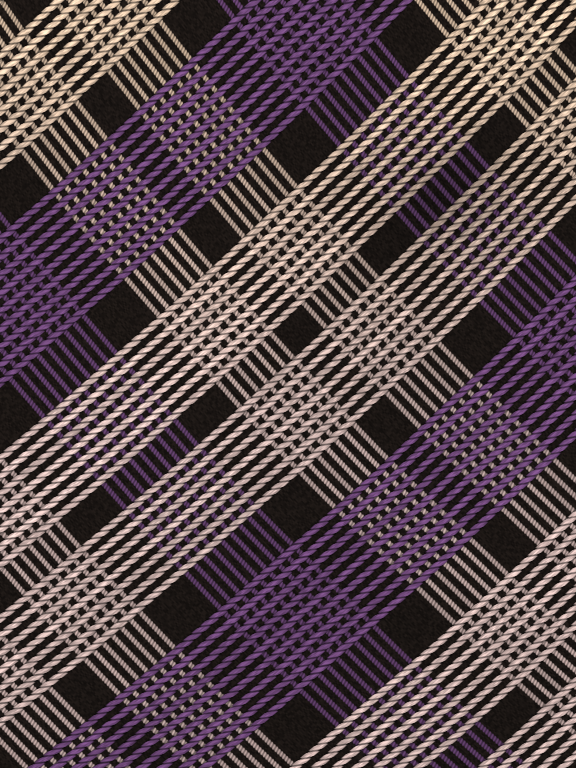
This texture is drawn by a Shadertoy shader. Its source:

```glsl
// Diagonal woven plaid: twisted rope threads climb to the right over thin ribbed
// cross threads on black cloth. Each direction repeats one violet and two pale
// bands; the nearest thread is found by rounding, then shaded along its length.

#define WARP_PERIOD 0.738
#define WEFT_PERIOD 0.698
#define WARP_PITCH 0.0234
#define WEFT_PITCH 0.0208
#define ROPE_RADIUS 0.0066
#define RIB_RADIUS 0.0049
#define TWIST_LENGTH 0.0195
#define RIB_LENGTH 0.0060
#define WOBBLE 0.004
#define CLOTH vec3(0.108, 0.088, 0.078)
#define PALE vec3(0.91, 0.81, 0.76)
#define VIOLET vec3(0.47, 0.31, 0.51)

float hash(vec2 p) {
    vec3 q = fract(vec3(p.xyx) * 0.1031);
    q += dot(q, q.yzx + 33.33);
    return fract((q.x + q.y) * q.z);
}

float noise(vec2 p) {
    vec2 i = floor(p), f = fract(p);
    f = f * f * (3.0 - 2.0 * f);
    return mix(mix(hash(i), hash(i + vec2(1, 0)), f.x),
               mix(hash(i + vec2(0, 1)), hash(i + vec2(1, 1)), f.x), f.y);
}

// Nearest thread across a band set: x = signed offset, y = thread id, z = 1 if violet
vec3 nearestThread(float x, float period, float pitch, vec3 starts, vec3 counts) {
    float repeatId = floor(x / period);
    float s = x - repeatId * period;
    vec3 best = vec3(1.0, 0.0, 0.0);
    for (int i = 0; i < 3; i++) {
        float k = clamp(round((s - starts[i]) / pitch), 0.0, counts[i] - 1.0);
        float offset = s - starts[i] - k * pitch;
        if (abs(offset) < abs(best.x))
            best = vec3(offset, k + 10.0 * float(i) + 40.0 * (repeatId + 3.0), i == 0 ? 1.0 : 0.0);
    }
    return best;
}

float coverage(float offset, float radius, float pixel) {
    return 1.0 - smoothstep(radius - pixel, radius + pixel, abs(offset));
}

// Yarn colour with a small change of brightness from thread to thread
vec3 yarn(vec3 thread, vec3 pale) {
    return mix(pale, VIOLET, thread.z) * (0.93 + 0.14 * hash(vec2(thread.y, 7.0)));
}

void mainImage(out vec4 fragColor, in vec2 fragCoord) {
    float pixel = 0.9 / iResolution.x;
    vec2 p = vec2(fragCoord.x, iResolution.y - fragCoord.y) / iResolution.x;

    // Slightly bowed coordinates: x runs along the ropes, y across them
    vec2 bend = vec2(noise(p * 5.0), noise(p * 5.0 + 20.0)) - 0.5;
    vec2 w = vec2(dot(p, vec2(0.76, -0.65)), dot(p, vec2(0.682, 0.731)));
    vec2 bow = vec2(-0.07 * (w.y - 0.55) * (w.y - 0.55), 0.05 * w.x * w.x);
    w += bow + WOBBLE * bend;

    vec3 warp = nearestThread(w.y - 0.259, WARP_PERIOD, WARP_PITCH, vec3(0.050, 0.338, 0.550), vec3(9, 7, 7));
    vec3 weft = nearestThread(w.x + 0.463, WEFT_PERIOD, WEFT_PITCH, vec3(0.050, 0.316, 0.519), vec3(9, 7, 7));

    // Warm light at the upper left, slightly cooler pale yarn below
    vec3 pale = PALE * mix(vec3(1.0, 0.98, 0.90), vec3(0.97, 0.95, 0.98), smoothstep(0.0, 0.8, p.y));

    // Black ground with a fine nap
    float nap = noise(w * vec2(420.0, 260.0));
    vec3 color = CLOTH * (0.65 + 0.6 * nap);

    // Thin cross threads with fine ribs
    float rib = 0.5 + 0.5 * cos(6.2832 * (w.y / RIB_LENGTH + 0.3 * weft.x / RIB_RADIUS));
    float ribRound = sqrt(max(0.0, 1.0 - pow(weft.x / (RIB_RADIUS * 1.25), 2.0)));
    vec3 weftColor = yarn(weft, pale) * (0.58 + 0.30 * rib) * (0.4 + 0.6 * ribRound);
    color = mix(color, weftColor, coverage(weft.x, RIB_RADIUS * (0.80 + 0.20 * rib), pixel));

    // Shadow cast by the ropes on whatever lies beneath
    color *= 1.0 - 0.45 * (1.0 - smoothstep(ROPE_RADIUS * 0.8, ROPE_RADIUS * 1.4, abs(warp.x)));

    // Twisted ropes: long overlapping plies with soft seams and scalloped edges
    float across = warp.x / ROPE_RADIUS;
    float twist = w.x / TWIST_LENGTH - 0.50 * across + hash(vec2(warp.y, 3.0));
    float ply = abs(fract(twist) - 0.5) * 2.0;
    float seam = 1.0 - smoothstep(0.45, 1.0, ply);
    float fibre = noise(vec2(twist * 3.0, across * 3.0 + warp.y * 9.0));
    float ropeRound = sqrt(max(0.0, 1.0 - 0.75 * across * across));
    vec3 ropeColor = yarn(warp, pale) * (0.50 + 0.50 * seam) * (0.35 + 0.65 * ropeRound);
    ropeColor *= 0.84 + 0.32 * fibre;
    color = mix(color, ropeColor, coverage(warp.x, ROPE_RADIUS * (0.68 + 0.32 * seam), pixel));

    // Soft fold and gently uneven light over the cloth
    vec2 fold = (p - vec2(0.77, 0.34)) / vec2(0.15, 0.12);
    float light = 1.05 - 0.06 * p.y + 0.06 * (noise(p * 3.5 + 4.0) - 0.5);
    light *= 1.0 - 0.22 * exp(-dot(fold, fold));
    fragColor = vec4(clamp(color * light, 0.0, 1.0), 1.0);
}
```
